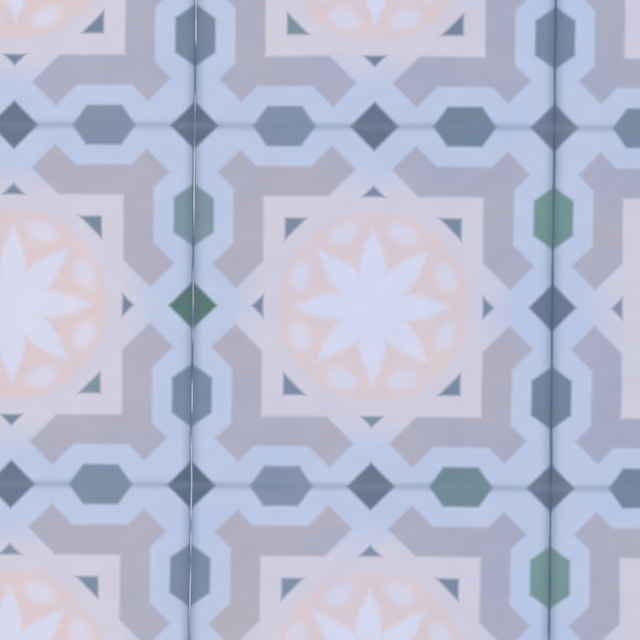
This pattern is drawn by a WebGL 2 fragment shader. Its source:

```glsl
#version 300 es
precision highp float;
uniform vec2 u_resolution;
out vec4 fragColor;

const float PERIOD = 0.5625;
const vec2 TILE_CENTER = vec2(0.582, 0.521);
const vec3 PALE = vec3(0.815, 0.805, 0.87);
const vec3 STRAP = vec3(0.735, 0.785, 0.895);
const vec3 FIELD_WARM = vec3(0.70, 0.69, 0.75);
const vec3 FIELD_COOL = vec3(0.64, 0.67, 0.78);
const vec3 SLATE = vec3(0.49, 0.55, 0.64);
const vec3 DEEP = vec3(0.41, 0.46, 0.55);
const vec3 PEACH = vec3(0.845, 0.79, 0.82);
const vec3 PETAL = vec3(0.83, 0.845, 0.935);
const vec3 SEAM = vec3(0.32, 0.39, 0.48);

float hash(vec2 p) {
  return fract(sin(dot(p, vec2(127.1, 311.7))) * 4375.85);
}

// Layered sines, roughly -1 to 1
float drift(vec2 p) {
  float sum = 0.0, gain = 0.5;
  for (int i = 0; i < 4; i++) {
    sum += gain * sin(p.x + 1.7 * sin(p.y)) * cos(p.y - 0.6 * p.x);
    p = mat2(1.5, 1.1, -1.1, 1.5) * p + 2.3;
    gain *= 0.6;
  }
  return sum;
}

float diamond(vec2 p, float reach) {
  return (abs(p.x) + abs(p.y) - reach) * 0.7071;
}

// Long hexagon with chamfered ends
float hexagon(vec2 p, float halfWidth, float reach, float slope) {
  p = abs(p);
  return max(p.y - halfWidth, (p.x + slope * p.y - reach) / sqrt(1.0 + slope * slope));
}

// Turn the plane into one of eight equal sectors
vec2 sector(vec2 p, float offset) {
  float stepAngle = 0.785398;
  float angle = mod(atan(p.y, p.x) + offset + 0.5 * stepAngle, stepAngle) - 0.5 * stepAngle;
  return length(p) * vec2(cos(angle), sin(angle));
}

vec3 paint(vec3 base, vec3 color, float dist, float soft) {
  return mix(base, color, 1.0 - smoothstep(-soft, soft, dist));
}

vec3 medallion(vec3 base, vec2 p, float soft) {
  vec3 color = paint(base, PEACH, length(p) - 0.262, soft * 2.0);
  vec2 s = sector(p, 0.0);
  float along = clamp(s.x / 0.218, 0.0, 1.0);
  float petal = max(abs(s.y) - 0.037 * sin(3.14159 * pow(along, 0.85)), s.x - 0.218);
  color = paint(color, PETAL, petal, soft * 1.5);
  color = paint(color, PETAL, length(p) - 0.035, soft * 2.0);
  // Small leaves between the petal tips
  vec2 leaf = sector(p, 0.3927) - vec2(0.218, 0.0);
  float leafDist = (length(leaf / vec2(0.027, 0.042)) - 1.0) * 0.03;
  return paint(color, mix(PEACH, PETAL, 0.75), leafDist, soft * 2.0);
}

vec3 tile(vec2 p, vec3 field, vec3 dark, vec3 deep, float soft) {
  vec2 a = abs(p);
  float outer = max(a.x, a.y), side = min(a.x, a.y), edge = 0.5 - outer;
  vec2 mid = vec2(side, edge);
  vec2 corner = vec2(0.5 - side, edge);
  vec2 quarter = vec2(side - 0.25, edge);

  vec3 color = mix(PALE, STRAP, smoothstep(0.29, 0.42, outer));
  color = medallion(color, p, soft);

  // Angular field left between the straps
  float straps = min(outer - 0.306, diamond(p, 0.431));
  straps = min(straps, hexagon(quarter, 0.111, 0.1875, 1.0));
  straps = min(straps, min(diamond(mid, 0.169), diamond(corner, 0.197)));
  color = paint(color, field, -straps, soft);

  // Triangles of the star
  color = paint(color, dark, max(outer - 0.245, -diamond(p, 0.431)), soft);
  color = paint(color, dark, max(0.306 - outer, diamond(p, 0.335)), soft);

  // Stones along the border
  color = paint(color, dark, hexagon(quarter, 0.055, 0.087, 0.71), soft);
  return paint(color, deep, min(diamond(mid, 0.066), diamond(corner, 0.066)), soft);
}

void main() {
  vec2 canvas = gl_FragCoord.xy / u_resolution;
  vec2 d = canvas - TILE_CENTER;
  vec2 uv = vec2(d.x - 0.010 * d.y, d.y + 0.007 * d.x) / PERIOD;
  uv += 0.0025 * vec2(drift(canvas * 9.0), drift(canvas * 9.0 + 5.0));
  vec2 p = fract(uv + 0.5) - 0.5;
  float soft = max(0.007, 1.2 / (u_resolution.y * PERIOD));

  // Each stone has its own glaze
  vec2 stone = floor(uv * 4.0 + 0.5);
  float glaze = hash(stone), green = smoothstep(0.72, 1.0, hash(stone + 17.0));
  vec3 tint = (glaze - 0.5) * vec3(0.07, 0.05, 0.06) + green * vec3(-0.03, 0.04, -0.06);
  float cool = 0.4 + 0.55 * drift(canvas * 6.0 + 1.0) + 0.35 * (canvas.x - 0.5);
  vec3 field = mix(FIELD_WARM, FIELD_COOL, clamp(cool, 0.0, 1.0));
  vec3 color = tile(p, field, SLATE + tint, DEEP + tint, soft);

  // Seams: sharp upright joints, faint level joints
  vec2 joint = fract(uv) - 0.5;
  float column = floor(uv.x);
  float wear = drift(vec2(column * 4.0, canvas.y * 14.0));
  color = mix(color, SEAM, 0.32 * exp(-pow(abs(joint.x) / 0.018, 2.0)));
  color = paint(color, mix(SEAM, color, 0.2), abs(joint.x) - 0.003 - 0.0015 * wear, 0.004);
  color = mix(color, SLATE, 0.38 * exp(-pow(abs(joint.y) / 0.011, 2.0)));
  float gleam = step(column, -0.5) * smoothstep(-0.25, 0.3, wear);
  color = mix(color, PALE, 0.75 * gleam * (1.0 - smoothstep(0.001, 0.004, abs(joint.x - 0.001))));

  // Uneven glaze and light
  color += 0.014 * drift(canvas * 13.0) * vec3(1.0, 0.5, -0.6);
  color += 0.010 * drift(canvas * 45.0 + 3.0);
  color *= 1.0 + vec3(-0.03, -0.015, 0.0) * (canvas.x - 0.4);
  fragColor = vec4(clamp(color, 0.0, 1.0), 1.0);
}
```
